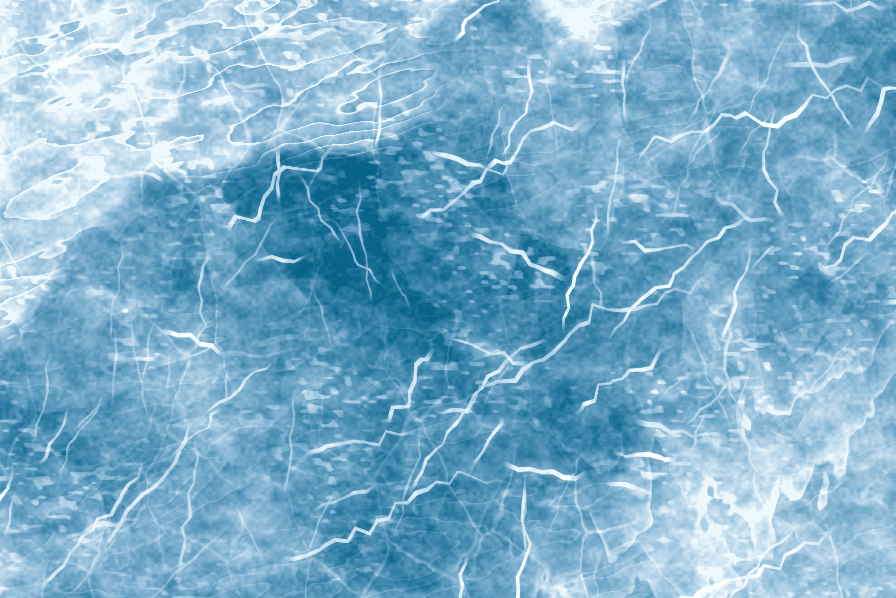
Write a Shadertoy shader that draws this texture.

```glsl
// Fractured blue ice: a pale flaky sheet at upper left, dark clear ice across the
// middle and frosted scallops at lower right, crossed by white jagged cracks.
// One tone is built from noise, facets, terraces and cracks, then tinted blue.

const float SOFT = 0.0022;      // edge softness in canvas heights

float hash(vec2 p) {
    vec3 q = fract(vec3(p.xyx) * 0.1031);
    q += dot(q, q.yzx + 33.33);
    return fract((q.x + q.y) * q.z);
}

vec2 hash2(vec2 p) {
    return vec2(hash(p), hash(p + 57.3));
}

float noise(vec2 p) {
    vec2 i = floor(p), f = fract(p);
    f = f * f * (3.0 - 2.0 * f);
    return mix(mix(hash(i), hash(i + vec2(1, 0)), f.x),
               mix(hash(i + vec2(0, 1)), hash(i + vec2(1, 1)), f.x), f.y);
}

float fbm(vec2 p) {
    float sum = 0.0, amp = 0.516;
    for (int i = 0; i < 5; i++) {
        sum += amp * noise(p);
        p = mat2(1.6, 1.2, -1.2, 1.6) * p + 11.7;
        amp *= 0.5;
    }
    return sum;
}

// Angular one-dimensional noise, centred on zero
float zigzag(float x) {
    float i = floor(x);
    return mix(hash(vec2(i, 7.0)), hash(vec2(i + 1.0, 7.0)), x - i) - 0.5;
}

// Jagged line from a start point, with tapered ends and a frosty halo
float crack(vec2 p, vec2 start, float angle, float len, float width, float jag, float seed) {
    vec2 dir = vec2(cos(angle), sin(angle));
    vec2 q = vec2(dot(p - start, dir), dot(p - start, vec2(-dir.y, dir.x)));
    if (q.x < 0.0 || q.x > len || abs(q.y) > jag + 0.04) return 0.0;
    float bend = jag * (zigzag(q.x * 15.0 + seed) + 0.4 * zigzag(q.x * 52.0 + seed));
    float d = abs(q.y - bend);
    float ends = smoothstep(0.0, 0.03, q.x) * smoothstep(len, len * 0.75, q.x);
    float vary = 0.9 + 1.2 * zigzag(q.x * 28.0 + seed * 3.0);
    float line = 1.0 - smoothstep(width * vary, width * vary + SOFT, d);
    float halo = exp(-d / 0.007) * noise(p * 120.0);
    return ends * (line * (0.45 + 0.5 * vary) + 0.35 * halo);
}

// Scattered cracks sharing a main direction
float crackFamily(vec2 p, int count, float angle, float spread, float len, float width, float jag, float seed) {
    float sum = 0.0;
    for (int i = 0; i < count; i++) {
        vec2 id = vec2(float(i) * 3.7, seed);
        vec2 start = hash2(id) * vec2(1.7, 1.2) - vec2(0.15);
        vec2 r = hash2(id + 91.0);
        float c = crack(p, start, angle + spread * (2.0 * r.x - 1.0),
                        len * (0.35 + r.y), width, jag, seed + float(i) * 9.1);
        sum = max(sum, c * (0.5 + 0.5 * hash(id + 23.0)));
    }
    return sum;
}

// Cellular plates: x = random plate tone, y = bright seam
vec2 facets(vec2 p) {
    vec2 cell = floor(p);
    float near = 9.0, second = 9.0, tone = 0.0;
    for (int y = -1; y <= 1; y++)
    for (int x = -1; x <= 1; x++) {
        vec2 id = cell + vec2(x, y);
        float d = length(id + hash2(id) - p);
        if (d < near) { second = near; near = d; tone = hash(id + 5.0); }
        else second = min(second, d);
    }
    return vec2(tone, 1.0 - smoothstep(0.01, 0.05, second - near));
}

// Stacked layers: x = centred slope shade, y = bright lip
vec2 terrace(float height) {
    float f = fract(height);
    float shade = f * smoothstep(1.0, 0.94, f) - 0.47;
    return vec2(shade, smoothstep(0.8, 0.93, f) * smoothstep(1.0, 0.95, f));
}

vec3 iceColour(float t) {
    return vec3(t, 0.37 + 0.65 * t, 0.51 + 0.72 * t - 0.22 * t * t);
}

void mainImage(out vec4 fragColor, in vec2 fragCoord) {
    vec2 p = fragCoord / iResolution.y;
    vec2 warp = p + 0.09 * (vec2(fbm(p * 6.0), fbm(p * 6.0 + 17.0)) - 0.5);
    float cloud = fbm(p * 3.2 + 4.0), patches = noise(p * 7.0 + 31.0);

    // Large pale regions over dark ice
    float sheet = smoothstep(-0.02, 0.05, warp.y - 0.5 - 0.5 * warp.x + 0.22 * (noise(p * 5.0) - 0.5));
    float drift = smoothstep(-0.16, 0.2, 0.65 * (warp.x - 0.78) - warp.y + 0.3 * (cloud - 0.5));
    float haze = smoothstep(0.5, 0.0, length((p - vec2(1.08, 0.87)) * vec2(0.8, 1.3)));
    float tone = 0.27 + 0.36 * sheet + 0.34 * drift + 0.2 * haze
               + 0.12 * smoothstep(0.45, 0.0, p.x) + 0.75 * (cloud - 0.5);

    // Plates, flaky layers and scalloped rims
    vec2 plate = facets(warp * vec2(8.0, 5.0) + vec2(0.0, 2.0 * p.x));
    vec2 flake = terrace(7.0 * fbm(vec2(p.x * 3.0 + p.y, p.y * 9.0 - p.x * 2.5)));
    vec2 rim = terrace(5.0 * (0.6 * p.x - p.y) + 3.5 * fbm(p * vec2(7.0, 4.0) + 8.0));
    tone += 0.14 * (plate.x - 0.5) + 0.22 * plate.y * patches * patches;
    tone += (0.05 + 0.13 * sheet) * flake.x + (0.1 + 0.25 * sheet) * flake.y * patches;
    tone += (0.04 + 0.12 * drift) * rim.x + (0.08 + 0.2 * drift) * rim.y * noise(p * 13.0);

    // Crisp grain and white flecks
    float fleck = smoothstep(0.62, 0.85, noise(vec2(p.x + 0.3 * p.y, p.y) * vec2(65.0, 125.0)));
    tone += 0.42 * (fbm(p * vec2(32.0, 42.0)) - 0.5) + 0.13 * (noise(p * 165.0) - 0.5);
    tone += 0.3 * fleck * smoothstep(0.35, 0.75, fbm(p * 9.0 + 50.0));

    // Cracks: steep, rising, short flat, and fine scratches
    float cracks = crackFamily(p, 34, 1.35, 0.65, 0.26, 0.0016, 0.03, 3.0);
    cracks = max(cracks, crackFamily(p, 15, 0.6, 0.3, 0.42, 0.0024, 0.06, 14.0));
    cracks = max(cracks, crackFamily(p, 34, -0.05, 0.4, 0.16, 0.0026, 0.035, 29.0));
    cracks = max(cracks, 0.55 * crackFamily(p, 70, 1.5, 0.9, 0.17, 0.0008, 0.02, 47.0));
    tone = mix(clamp(tone, 0.03, 0.93), 1.0, clamp(cracks * 0.85, 0.0, 1.0));

    fragColor = vec4(clamp(iceColour(tone), 0.0, 1.0), 1.0);
}
```
